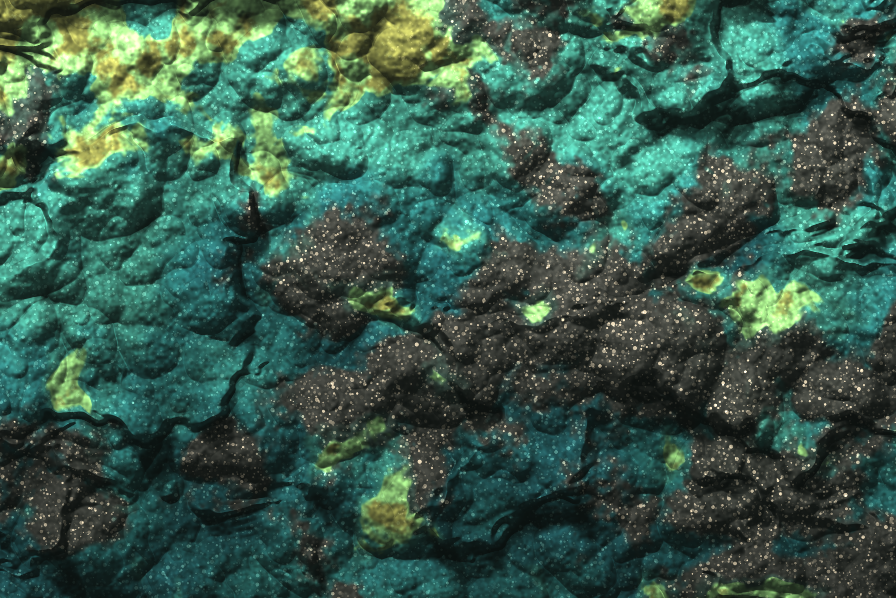
This texture is drawn by a Shadertoy shader. Its source:

```glsl
// Knobbly teal mineral crust with glittering brown knobs, lime patches and dark ledges.

#define KNOB_SCALE 7.0
#define PEBBLE_SCALE 17.0
#define LEDGE_HEIGHT 0.06
#define BROWN_LEVEL 0.53
#define LIME_LEVEL 0.665
#define GLITTER_SCALE 120.0
#define GLITTER_GAIN 0.80
#define SHADOW_DEPTH 0.66
#define EXPOSURE 0.95

const vec3 DEEP_TEAL = vec3(0.11, 0.31, 0.33);
const vec3 TEAL = vec3(0.16, 0.45, 0.44);
const vec3 BRIGHT_TEAL = vec3(0.27, 0.60, 0.51);
const vec3 BROWN = vec3(0.24, 0.22, 0.20);
const vec3 LIME = vec3(0.62, 0.86, 0.50);
const vec3 OCHRE = vec3(0.53, 0.48, 0.22);
const vec3 FILL_LIGHT = vec3(0.035, 0.052, 0.045);
const vec3 LIGHT = vec3(-0.30, 0.70, 0.72);
const mat2 TURN = mat2(0.8, 0.6, -0.6, 0.8);

float hash(vec2 p) {
    vec3 q = fract(p.xyx * vec3(0.1031, 0.1030, 0.0973));
    q += dot(q, q.yzx + 33.33);
    return fract((q.x + q.y) * q.z);
}

vec2 hash2(vec2 p) {
    return vec2(hash(p), hash(p + 57.3));
}

float noise(vec2 p) {
    vec2 i = floor(p), f = fract(p);
    f = f * f * (3.0 - 2.0 * f);
    return mix(mix(hash(i), hash(i + vec2(1, 0)), f.x),
               mix(hash(i + vec2(0, 1)), hash(i + vec2(1, 1)), f.x), f.y);
}

float fbm(vec2 p) {
    float sum = 0.0, gain = 0.5;
    for (int i = 0; i < 5; i++) {
        sum += gain * noise(p);
        p = TURN * p * 2.03 + 17.1;
        gain *= 0.5;
    }
    return sum / 0.97;
}

// Scattered round domes, softly joined.
float domes(vec2 p) {
    vec2 cell = floor(p);
    float sum = 1.0;
    for (int y = -1; y <= 1; y++)
    for (int x = -1; x <= 1; x++) {
        vec2 id = cell + vec2(x, y);
        vec2 d = p - id - hash2(id + 40.0);
        float r = mix(0.35, 0.85, hash(id + 91.0));
        sum += exp(14.0 * max(0.0, r - dot(d, d) / r)) - 1.0;
    }
    return log(sum) / 14.0;
}

vec2 warp(vec2 p) {
    return p + 0.045 * (vec2(noise(p * 9.0), noise(p * 9.0 + 31.0)) - 0.5)
             + 0.016 * (vec2(noise(p * 31.0), noise(p * 31.0 + 73.0)) - 0.5);
}

// Height of the crust: ledges, large knobs, pebbles and grit.
float crust(vec2 p) {
    vec2 w = warp(p);
    float h = LEDGE_HEIGHT * smoothstep(0.45, 0.51, fbm(w * vec2(3.6, 4.6) + 5.0));
    h += 0.60 * domes(w * KNOB_SCALE) / KNOB_SCALE;
    h += 0.50 * domes(TURN * w * PEBBLE_SCALE + 8.0) / PEBBLE_SCALE;
    return h + 0.007 * noise(TURN * p * 65.0) + 0.003 * noise(p * 140.0);
}

// Small crystal faces at scattered points, few of which catch the light.
float glitter(vec2 p, float scale) {
    vec2 g = p * scale, cell = floor(g);
    float soft = 0.5 * max(0.2, scale / iResolution.y), glint = 0.0;
    for (int y = -1; y <= 1; y++)
    for (int x = -1; x <= 1; x++) {
        vec2 id = cell + vec2(x, y);
        float r = mix(0.18, 0.42, hash(id + 7.0));
        float d = length(g - id - hash2(id));
        glint = max(glint, pow(hash(id + 19.0), 7.0) * (1.0 - smoothstep(r - soft, r + soft, d)));
    }
    return glint;
}

void mainImage(out vec4 fragColor, in vec2 fragCoord) {
    vec2 p = fragCoord / iResolution.y;
    float across = fragCoord.x / iResolution.x;

    // Relief lighting and shadows cast by the ledges
    float h = crust(p), e = 0.003;
    vec2 slope = vec2(crust(p + vec2(e, 0)) - h, crust(p + vec2(0, e)) - h) / e;
    vec3 light = normalize(LIGHT);
    float diffuse = max(dot(normalize(vec3(-slope, 1.0)), light), 0.0);
    float blocked = 0.0;
    for (int i = 1; i <= 8; i++) {
        float reach = float(i) * 0.012;
        blocked = max(blocked, crust(p + normalize(light.xy) * reach) - h - reach * 0.8);
    }
    float shadow = 1.0 - SHADOW_DEPTH * smoothstep(0.0, 0.04, blocked);

    // Teal ground
    vec2 w = warp(p);
    float knob = domes(w * KNOB_SCALE);
    float tint = fbm(p * 5.0 + 60.0) + 0.35 * (p.y - 0.5);
    vec3 color = mix(DEEP_TEAL, TEAL, smoothstep(0.30, 0.55, tint));
    color = mix(color, BRIGHT_TEAL, 0.8 * smoothstep(0.50, 0.72, tint));

    // Brown knobs, more of them to the lower right
    float rust = fbm(w * 5.5 + 23.0) + 0.32 * (knob - 0.35) + 0.14 * (across - 0.5)
               - 0.12 * (p.y - 0.5) + 0.10 * (noise(TURN * p * 95.0) - 0.5);
    float brown = smoothstep(BROWN_LEVEL - 0.05, BROWN_LEVEL + 0.07, rust);
    color = mix(color, BROWN, 0.95 * brown);

    // Lime patches: a broad one along the top, veins at the right, ochre hearts
    float broad = smoothstep(0.78, 0.94, p.y) * (1.0 - smoothstep(0.44, 0.60, across));
    vec2 toVeins = p - vec2(1.25, 0.5);
    float veins = exp(-30.0 * dot(toVeins, toVeins));
    float growth = fbm(w * 8.0 + 81.0) + 0.25 * broad + 0.11 * veins - LIME_LEVEL;
    float lime = smoothstep(0.0, 0.04, growth);
    float heart = smoothstep(0.03, 0.09, growth) * smoothstep(0.50, 0.62, fbm(p * 15.0 + 3.0));
    vec3 patchColor = mix(LIME, OCHRE, 0.85 * heart) * mix(0.82, 1.16, noise(TURN * p * 70.0));
    color = mix(color, BRIGHT_TEAL, 0.65 * smoothstep(-0.10, 0.0, growth) * (1.0 - 0.6 * brown));
    color = mix(color, patchColor, lime);

    // Light falls off downward and into the gaps between knobs
    float glow = mix(0.68, 1.10, smoothstep(0.0, 0.9, p.y)) + 0.2 * (fbm(p * 2.0 + 9.0) - 0.5);
    float gap = mix(0.80, 1.0, smoothstep(0.0, 0.30, knob));
    float shade = (0.26 + 1.05 * diffuse) * shadow * glow * gap * EXPOSURE;
    color = color * shade * mix(0.78, 1.22, noise(TURN * p * 190.0)) + FILL_LIGHT;

    // Glitter, warm on brown and cool on teal
    float spark = glitter(TURN * p, GLITTER_SCALE) + glitter(p + 3.7, GLITTER_SCALE * 1.7);
    vec3 sparkColor = mix(vec3(0.52, 0.70, 0.62), vec3(0.90, 0.80, 0.66), brown);
    color += spark * GLITTER_GAIN * sparkColor * mix(0.55, 1.0, brown)
           * (1.0 - 0.7 * lime) * min(shade + 0.1, 1.0);
    fragColor = vec4(clamp(color, 0.0, 1.0), 1.0);
}
```
